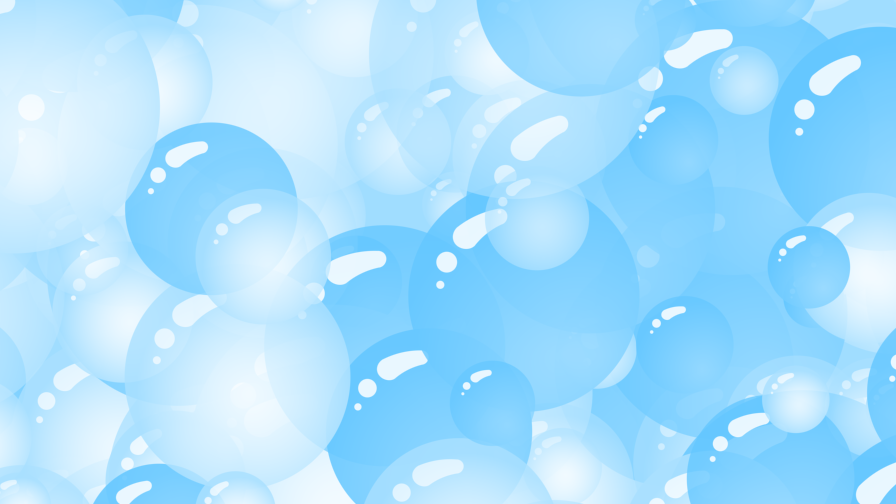
Write a WebGL 2 fragment shader that draws this pattern.

```glsl
#version 300 es
precision highp float;
// Overlapping glossy bubbles in sky blue and white.

uniform vec2 u_resolution;
out vec4 fragColor;

// Integer hash: three random values in 0..1 per seed.
vec3 hash3(uint seed) {
    uvec3 v = uvec3(seed, seed + 17u, seed * 3u + 5u) * 1664525u + 1013904223u;
    v.x += v.y * v.z;
    v.y += v.z * v.x;
    v.z += v.x * v.y;
    v ^= v >> 16u;
    v.x += v.y * v.z;
    v.y += v.z * v.x;
    v.z += v.x * v.y;
    return vec3(v >> 8u) / 16777216.0;
}

// Coverage of a shape from its signed distance.
float fill(float dist, float blur) {
    return 1.0 - smoothstep(-blur, blur, dist);
}

// Tapered bean that follows the rim of a unit bubble.
float beanDistance(vec2 p, float angle) {
    vec2 q = vec2((atan(p.y, p.x) - angle) * 0.72, length(p) - 0.72);
    float along = clamp(q.x, -0.17, 0.17);
    return length(q - vec2(along, 0.0)) - 0.09 - 0.12 * along;
}

// Round glint near the rim of a unit bubble.
float dotDistance(vec2 p, float angle, float radius) {
    return length(p - 0.73 * vec2(cos(angle), sin(angle))) - radius;
}

// Bean, dot and droplet, running down the upper left side.
float glints(vec2 p, float angle, float blur) {
    float dist = min(beanDistance(p, angle), dotDistance(p, angle + 0.62, 0.09));
    dist = min(dist, dotDistance(p, angle + 0.9, 0.035));
    return fill(dist, blur);
}

void main() {
    vec2 uv = gl_FragCoord.xy / u_resolution.y;
    float aspect = u_resolution.x / u_resolution.y;
    float pixel = 0.8 / u_resolution.y;

    // Tone runs from deep blue (0) to white (1).
    float tone = 0.4;

    // Paint the bubbles from back to front.
    for (int i = 0; i < 115; i++) {
        vec3 shape = hash3(uint(i) * 2u + 101u);
        vec3 look = hash3(uint(i) * 2u + 102u);

        // Evenly spread centres with some jitter, reaching past the borders.
        vec2 spread = fract(float(i) * vec2(0.7549, 0.5698) + 0.12 * shape.xy);
        vec2 center = spread * vec2(aspect + 0.4, 1.4) - 0.2;
        float radius = mix(0.06, 0.3, pow(shape.z, 1.5));

        vec2 p = (uv - center) / radius;
        float blur = pixel / radius;
        float rim = length(p);
        if (rim > 1.0 + blur) continue;

        // Blue bubbles fade towards the lower right, pale ones glow inside.
        bool isBlue = look.x < 0.34;
        float fade = clamp(length(p - vec2(0.35, -0.5)) / 1.4, 0.0, 1.0);
        float glow = clamp(length(p - vec2(0.1, -0.15)), 0.0, 1.0);
        float body = isBlue ? mix(0.34, 0.02, fade)
                            : mix(0.98, 0.46, pow(glow, 1.5));
        float opacity = isBlue ? mix(0.7, 0.97, look.y) : mix(0.5, 0.92, look.y);
        tone = mix(tone, body, opacity * fill(rim - 1.0, blur));

        // White reflections.
        float shine = isBlue ? 0.85 : mix(0.35, 0.75, look.y);
        tone = mix(tone, 1.0, shine * glints(p, mix(1.8, 2.25, look.z), blur));
    }

    vec3 deepBlue = vec3(0.38, 0.775, 1.0);
    fragColor = vec4(mix(deepBlue, vec3(1.0), tone), 1.0);
}
```
